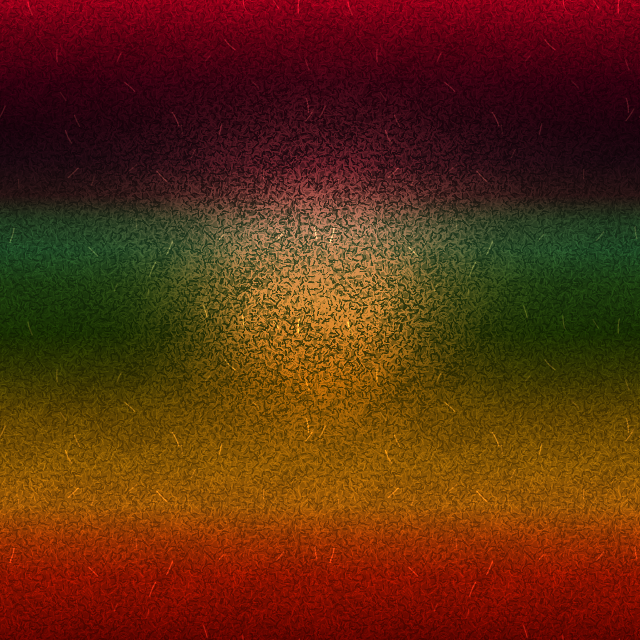
A WebGL 1 fragment shader for this background:

```glsl
precision highp float;
// Horizontal bands of crimson, green, amber and red under fibrous paper with a warm central glow.

uniform vec2 u_resolution;

const float TILE = 0.5; // the fibre pattern repeats twice across the canvas

vec3 hash3(vec2 cell, float seed) {
  vec3 q = vec3(dot(cell, vec2(127.1, 311.7)), dot(cell, vec2(269.5, 183.3)),
                dot(cell, vec2(419.2, 371.9)));
  return fract(sin(q + seed * 17.3) * 43758.55);
}

// Linear blend to the next colour stop between two heights.
vec3 stop(vec3 current, vec3 next, float from, float to, float y) {
  return mix(current, next, clamp((y - from) / (to - from), 0.0, 1.0));
}

vec3 bandColor(float y) {
  vec3 c = vec3(0.40, 0.02, 0.00);
  c = stop(c, vec3(0.49, 0.04, 0.00), 0.000, 0.040, y);
  c = stop(c, vec3(0.58, 0.08, 0.00), 0.040, 0.100, y);
  c = stop(c, vec3(0.62, 0.20, 0.01), 0.100, 0.155, y);
  c = stop(c, vec3(0.64, 0.36, 0.03), 0.155, 0.210, y);
  c = stop(c, vec3(0.56, 0.36, 0.02), 0.210, 0.270, y);
  c = stop(c, vec3(0.40, 0.29, 0.01), 0.270, 0.350, y);
  c = stop(c, vec3(0.22, 0.22, 0.01), 0.350, 0.415, y);
  c = stop(c, vec3(0.10, 0.19, 0.01), 0.415, 0.480, y);
  c = stop(c, vec3(0.11, 0.24, 0.06), 0.480, 0.555, y);
  c = stop(c, vec3(0.12, 0.30, 0.15), 0.555, 0.610, y);
  c = stop(c, vec3(0.12, 0.23, 0.12), 0.610, 0.655, y);
  c = stop(c, vec3(0.14, 0.07, 0.07), 0.655, 0.695, y);
  c = stop(c, vec3(0.10, 0.03, 0.06), 0.695, 0.750, y);
  c = stop(c, vec3(0.11, 0.01, 0.05), 0.750, 0.800, y);
  c = stop(c, vec3(0.20, 0.00, 0.06), 0.800, 0.870, y);
  c = stop(c, vec3(0.36, 0.00, 0.07), 0.870, 0.935, y);
  return stop(c, vec3(0.60, 0.00, 0.10), 0.935, 1.000, y);
}

vec3 glowColor(float y) {
  vec3 c = vec3(0.84, 0.46, 0.04);
  c = stop(c, vec3(0.92, 0.59, 0.25), 0.40, 0.53, y);
  c = stop(c, vec3(0.82, 0.56, 0.42), 0.53, 0.64, y);
  return stop(c, vec3(0.62, 0.19, 0.23), 0.64, 0.74, y);
}

// Soft elliptical falloff.
float glow(vec2 p, vec2 center, vec2 radius) {
  vec2 d = (p - center) / radius;
  return exp(-dot(d, d));
}

// Strands, one per grid cell; lengths and widths are in cells.
float strands(vec2 p, float count, float halfLength, float width, float bend,
              float spread, float density, float pixel, float seed) {
  vec2 g = p * count / TILE;
  vec2 home = floor(g);
  float edge = width + 0.7 * pixel * count / TILE;
  float light = 0.0;
  for (int j = -1; j <= 1; j++) {
    for (int i = -1; i <= 1; i++) {
      vec2 cell = home + vec2(float(i), float(j));
      vec2 id = mod(cell, count);
      vec3 place = hash3(id, seed);
      vec3 look = hash3(id, seed + 5.0);
      float angle = 1.571 + (place.z - 0.5) * spread;
      vec2 axis = vec2(cos(angle), sin(angle));
      vec2 d = g - cell - place.xy;
      vec2 q = vec2(dot(d, axis), dot(d, vec2(-axis.y, axis.x)));
      q.y += (look.x - 0.5) * bend * q.x * q.x / halfLength;
      q.x = max(abs(q.x) - halfLength * mix(0.5, 1.0, look.y), 0.0);
      float strand = 1.0 - smoothstep(0.0, edge, length(q));
      light = max(light, strand * mix(0.4, 1.0, look.y) * step(look.z, density));
    }
  }
  return light;
}

// Broad uneven wear from layered sines.
float wear(vec2 p) {
  vec2 q = p * 6.2832 / TILE;
  return (sin(q.x * 2.0 + sin(q.y * 3.0) * 1.7)
        + sin(q.y * 4.0 + sin(q.x * 3.0) * 2.1)
        + sin(q.x * 7.0 - q.y * 5.0 + sin(q.y * 6.0))) / 3.0;
}

void main() {
  vec2 p = gl_FragCoord.xy / u_resolution;
  float pixel = 1.0 / min(u_resolution.x, u_resolution.y);

  // Paper grain: light strands crossed by dark ones.
  float fine = strands(p, 83.0, 0.70, 0.10, 0.8, 6.283, 0.95, pixel, 1.0);
  float coarse = strands(p, 59.0, 0.70, 0.07, 0.6, 6.283, 0.85, pixel, 2.0);
  float dark = strands(p, 71.0, 0.60, 0.12, 0.8, 6.283, 0.90, pixel, 3.0);
  float grain = 0.36 + 0.42 * fine + 0.38 * coarse - 0.62 * dark + 0.09 * wear(p);
  grain = clamp(grain, 0.0, 1.0);

  // Bands, with the grain shading them.
  vec3 color = bandColor(p.y) * (0.68 + 0.62 * grain);

  // Light catches the raised strands near the centre.
  float center = glow(p, vec2(0.50, 0.515), vec2(0.175, 0.19));
  float upper = glow(p, vec2(0.50, 0.72), vec2(0.30, 0.13));
  float lit = clamp(center + 0.32 * upper, 0.0, 1.0);
  float relief = mix(0.22, 1.3, smoothstep(0.05, 0.75, grain));
  color = mix(color, glowColor(p.y), clamp(lit * relief, 0.0, 0.95));

  // Sparse bright scratches tinted by their surroundings.
  float scratch = strands(p, 9.0, 0.21, 0.015, 0.2, 1.9, 0.42, pixel, 7.0);
  vec3 tint = color * 0.7 + vec3(0.24, 0.12, 0.08);
  color += tint * scratch * (0.65 + 0.35 * lit);

  gl_FragColor = vec4(clamp(color, 0.0, 1.0), 1.0);
}
```
